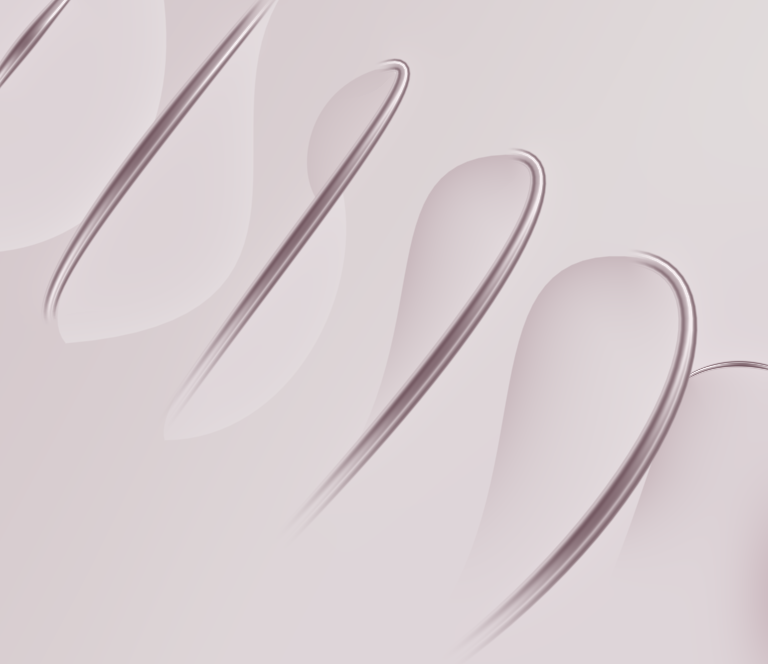
Give the GLSL for this background, as a Shadertoy shader.

```glsl
// Translucent, petal-like blades edged with polished mauve metal on a pale rose backdrop.
// Cubic curves are walked in short steps to get distance, position and inside parity;
// bodies are shaded by depth from their edge, rims by a striped cross-section.

struct Curve { vec2 a, b, c, d; };
struct Hit { float dist, t, side, parity; };

const int STEPS = 32;
const vec3 METAL_DARK = vec3(0.37, 0.25, 0.29);
const vec3 METAL_LIGHT = vec3(0.96, 0.93, 0.94);
const vec3 PEARL = vec3(0.885, 0.855, 0.865);
const vec3 ROSE = vec3(0.872, 0.835, 0.85);
const vec3 SHADE = vec3(0.785, 0.72, 0.74);

vec2 bezier(Curve k, float t) {
    float u = 1.0 - t;
    return u*u*u*k.a + 3.0*u*u*t*k.b + 3.0*u*t*t*k.c + t*t*t*k.d;
}

// Nearest point on a curve, its side, and the parity of a ray to the right
Hit trace(vec2 p, Curve k) {
    Hit hit = Hit(1e3, 0.0, 1.0, 1.0);
    vec2 prev = k.a;
    for (int i = 1; i <= STEPS; i++) {
        vec2 next = bezier(k, float(i) / float(STEPS));
        vec2 e = next - prev, w = p - prev;
        float h = clamp(dot(w, e) / dot(e, e), 0.0, 1.0);
        float d = length(w - e*h);
        if (d < hit.dist) {
            hit.dist = d;
            hit.t = (float(i) - 1.0 + h) / float(STEPS);
            hit.side = e.x*w.y < e.y*w.x ? -1.0 : 1.0;
        }
        if ((prev.y > p.y) != (next.y > p.y) && w.x < e.x*w.y/e.y)
            hit.parity = -hit.parity;
        prev = next;
    }
    return hit;
}

float line(float x, float centre, float width) {
    float z = (x - centre) / width;
    return exp(-z*z);
}

// Closed blade between its outer edge and a back curve sharing both ends
vec3 body(vec3 col, vec2 p, Curve edge, vec2 back1, vec2 back2,
          vec3 fill, vec3 edgeTint, float depth, float fade) {
    Hit e = trace(p, edge);
    Hit b = trace(p, Curve(edge.a, back1, back2, edge.d));
    float aa = 1.0 / iResolution.y;
    float inside = -e.parity * b.parity * min(e.dist, b.dist);
    float cover = smoothstep(-aa, aa, inside);
    cover *= 1.0 - smoothstep(fade, fade + 0.5, e.t);
    return mix(col, mix(fill, edgeTint, exp(-e.dist / depth)), cover);
}

// Tapered metal tube whose darkest reflection sits at darkAt along the curve
vec3 rim(vec3 col, vec2 p, Curve k, float halfWidth, float darkAt) {
    Hit h = trace(p, k);
    float width = halfWidth * mix(0.62, 1.0, line(h.t, darkAt, 0.36));
    float s = h.side * h.dist / width;
    float dark = line(h.t, darkAt, 0.2);
    float glintAt = mix(0.45, 0.0, smoothstep(0.15, 0.5, h.t));
    float tone = 0.62 - 0.3*line(s, -0.5, 0.24) - 0.32*line(s, 0.8, 0.2)
        + 0.38*line(s, glintAt, 0.24)*(1.0 - dark)
        + 0.16*line(s, -0.85, 0.14) + 0.22*line(s, 0.42, 0.12)
        - 0.36*dark*line(s, 0.0, 0.55);
    vec3 metal = mix(METAL_DARK, METAL_LIGHT, clamp(tone, 0.0, 1.0));
    float fade = smoothstep(0.0, 0.13, h.t) * (1.0 - smoothstep(0.76, 1.0, h.t));
    float aa = 1.2 / iResolution.y;
    col += 0.025 * fade * exp(-h.dist / 0.025);
    return mix(col, metal, fade * (1.0 - smoothstep(-aa, aa, h.dist - width)));
}

vec3 backdrop(vec2 p) {
    float across = smoothstep(0.0, 1.1, 0.75*p.x + 0.4*(1.0 - p.y));
    vec3 col = mix(vec3(0.835, 0.785, 0.80), vec3(0.885, 0.865, 0.865), across);
    return mix(col, ROSE, smoothstep(0.1, 0.6, p.x*(1.0 - p.y)));
}

void mainImage(out vec4 fragColor, in vec2 fragCoord) {
    vec2 p = fragCoord / iResolution.y;
    vec3 col = backdrop(p);

    // Blade bodies, from upper left to lower right
    col = body(col, p, Curve(vec2(0.245, 1.015), vec2(0.279, 0.774), vec2(0.151, 0.623), vec2(-0.03, 0.619)),
        vec2(-0.151, 1.151), vec2(-0.151, 0.925), vec3(0.865, 0.825, 0.84), PEARL, 0.05, 1.0);
    col = body(col, p, Curve(vec2(0.429, 1.015), vec2(0.295, 0.819), vec2(0.539, 0.518), vec2(0.099, 0.483)),
        vec2(0.264, 0.834), vec2(0.03, 0.563), vec3(0.863, 0.823, 0.837), PEARL, 0.05, 1.0);
    col = body(col, p, Curve(vec2(0.565, 0.895), vec2(0.452, 0.857), vec2(0.444, 0.729), vec2(0.485, 0.69)),
        vec2(0.64, 0.91), vec2(0.58, 0.804), vec3(0.845, 0.80, 0.81), vec3(0.81, 0.755, 0.77), 0.05, 1.0);
    col = body(col, p, Curve(vec2(0.512, 0.729), vec2(0.557, 0.563), vec2(0.437, 0.337), vec2(0.248, 0.337)),
        vec2(0.437, 0.623), vec2(0.226, 0.405), ROSE, PEARL, 0.04, 0.8);
    col = body(col, p, Curve(vec2(0.761, 0.767), vec2(0.52, 0.759), vec2(0.703, 0.429), vec2(0.414, 0.175)),
        vec2(0.904, 0.774), vec2(0.723, 0.503), PEARL, SHADE, 0.07, 0.4);
    col = body(col, p, Curve(vec2(1.03, 0.428), vec2(0.964, 0.277), vec2(0.964, 0.217), vec2(0.858, -0.009)),
        vec2(1.205, 0.571), vec2(1.958, -0.054), ROSE, SHADE, 0.05, 0.3);
    col = body(col, p, Curve(vec2(0.941, 0.614), vec2(0.678, 0.627), vec2(0.843, 0.23), vec2(0.595, -0.006)),
        vec2(1.137, 0.605), vec2(1.024, 0.262), PEARL, SHADE, 0.07, 0.4);

    // Mauve shadow at the lower right
    col -= vec3(0.08, 0.12, 0.11) * line(p.x, 1.19, 0.07) * line(p.y, 0.1, 0.15);

    // Metal rims
    col = rim(col, p, Curve(vec2(0.113, 1.023), vec2(0.06, 0.962), vec2(0.015, 0.91), vec2(-0.03, 0.842)), 0.014, 0.5);
    col = rim(col, p, Curve(vec2(0.414, 1.015), vec2(0.264, 0.834), vec2(0.038, 0.563), vec2(0.078, 0.511)), 0.016, 0.4);
    col = rim(col, p, Curve(vec2(0.565, 0.895), vec2(0.702, 0.947), vec2(0.485, 0.706), vec2(0.236, 0.349)), 0.015, 0.68);
    col = rim(col, p, Curve(vec2(0.761, 0.767), vec2(0.904, 0.774), vec2(0.723, 0.503), vec2(0.414, 0.175)), 0.017, 0.7);
    col = rim(col, p, Curve(vec2(1.03, 0.428), vec2(1.069, 0.455), vec2(1.13, 0.461), vec2(1.19, 0.435)), 0.005, 0.6);
    col = rim(col, p, Curve(vec2(0.941, 0.614), vec2(1.137, 0.605), vec2(1.024, 0.262), vec2(0.663, -0.006)), 0.019, 0.72);

    fragColor = vec4(clamp(col, 0.0, 1.0), 1.0);
}
```
